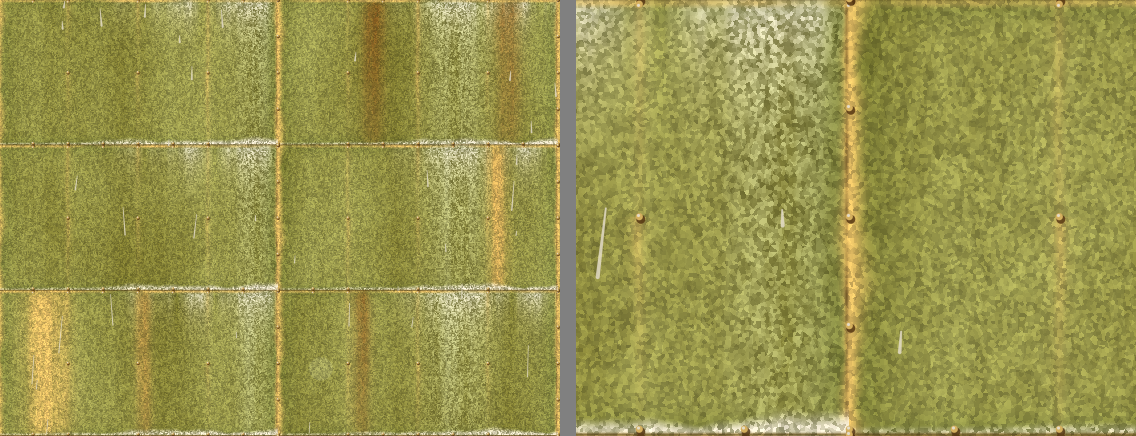
Left: the whole. Right: its middle third, enlarged.
A Shadertoy shader for this texture:

```glsl
// Weathered olive metal cladding: a grid of riveted panels with rusty seams,
// pale crusts, stains and scratches. Layered sines drive streaks and edges,
// cellular noise the grain; hashes vary each panel.
#define PANELS vec2(2.0, 3.0)
#define GRID_SHIFT vec2(0.008, -0.003)
#define RIVET_RADIUS 0.0034
#define SEAM_WIDTH 0.0075
#define GRAIN_SCALE 330.0
#define GRAIN_AMOUNT 0.3
#define VEIL_AMOUNT 0.95
#define CRUST_DEPTH 0.012
#define SCRATCHES 34

const vec3 OLIVE = vec3(0.50, 0.485, 0.19);
const vec3 MOSS = vec3(0.625, 0.625, 0.32);
const vec3 WORN = vec3(0.75, 0.76, 0.53);
const vec3 OCHRE = vec3(0.91, 0.75, 0.40);
const vec3 CHALK = vec3(0.89, 0.86, 0.78);
const vec3 RUST = vec3(0.51, 0.30, 0.09);
const vec3 SHADE = vec3(0.32, 0.39, 0.14);
const vec3 GAP = vec3(0.33, 0.21, 0.07);

// Stains: x, row from below, half width, rust-to-ochre tint
const vec4 STAINS[6] = vec4[6](
  vec4(0.083, 0, 0.036, 1.0), vec4(0.257, 0, 0.012, 0.6),
  vec4(0.667, 2, 0.021, 0.0), vec4(0.645, 0, 0.015, 0.15),
  vec4(0.890, 1, 0.016, 0.85), vec4(0.908, 2, 0.020, 0.2));

vec2 hash2(vec2 p) {
  vec3 q = fract(p.xyx * vec3(0.1031, 0.1030, 0.0973));
  q += dot(q, q.yzx + 33.33);
  return fract((q.xx + q.yz) * q.zy);
}

float gauss(float x) { return exp(-x * x); }

float waves(float x) {
  float sum = 0.0, amp = 0.5;
  for (int i = 0; i < 5; i++) {
    sum += amp * sin(x);
    x = x * 1.83 + 2.1;
    amp *= 0.62;
  }
  return sum;
}

// Random value of the nearest cell point, -0.5 to 0.5
float cells(vec2 p) {
  float nearest = 9.0, value = 0.0;
  for (int i = 0; i < 9; i++) {
    vec2 c = floor(p) + vec2(i % 3, i / 3) - 1.0, v = c + hash2(c) - p;
    float d = dot(v, v);
    if (d < nearest) { nearest = d; value = hash2(c + 71.0).x; }
  }
  return value - 0.5;
}

float disc(vec2 q, float r, float aa) {
  return 1.0 - smoothstep(r - aa, r + aa, length(q));
}

vec3 rivet(vec3 col, vec2 q, float show, float aa) {
  col = mix(col, GAP, 0.85 * show * disc(q + vec2(-0.0012, 0.002), RIVET_RADIUS, aa));
  col = mix(col, OCHRE * 0.92, show * disc(q, RIVET_RADIUS * 0.8, aa));
  return mix(col, CHALK, show * disc(q - vec2(-0.0006, 0.0009), RIVET_RADIUS * 0.35, aa));
}

void mainImage(out vec4 fragColor, in vec2 fragCoord) {
  float aspect = iResolution.x / iResolution.y, aa = 0.7 / iResolution.y;
  vec2 uv = fragCoord / iResolution.xy, p = uv * vec2(aspect, 1.0);
  vec2 size = vec2(aspect, 1.0) / PANELS;
  vec2 g = uv * PANELS + GRID_SHIFT, id = floor(g), f = g - id;
  vec2 seam = (f - round(f)) * size; // signed offset from nearest seams
  float phase = id.y * 7.3 + id.x * 3.1, drop = 1.0 - f.y;

  // Paint: vertical streaks and slow drift
  float grain = cells(p * GRAIN_SCALE);
  float streaky = cells(p * GRAIN_SCALE * vec2(0.55, 0.3) + 40.0);
  float tone = 0.5 + 0.42 * waves(p.x * 13.0 + phase) + 0.2 * waves(p.y * 8.0 + 2.0 * sin(p.x * 5.0));
  vec3 col = mix(OLIVE, MOSS, clamp(tone + 0.25 * streaky, 0.0, 1.0));

  // Worn veil, chalky under the upper seam
  float right = step(0.5, id.x);
  float veil = gauss((f.x - mix(0.92, 0.64, right)) / mix(0.06, 0.1, right));
  veil *= clamp(0.55 + 0.4 * waves(p.x * 60.0 + phase) + 0.7 * grain + 0.5 * streaky, 0.0, 1.0);
  col = mix(col, WORN, VEIL_AMOUNT * veil * mix(1.0, 0.45, drop));
  float runs = max(0.0, 0.5 + 0.6 * waves(p.x * 45.0 + phase)) * smoothstep(0.3, 0.75, f.x);
  float powder = min(runs + veil, 1.0) * exp(-drop * 8.5) * (0.95 + 0.8 * grain);
  col = mix(col, CHALK, min(powder, 0.95));

  // Large run-down stains
  for (int i = 0; i < 6; i++) {
    vec4 s = STAINS[i];
    float x = (uv.x - s.x) / s.z + 0.15 * waves(p.y * 16.0 + s.x * 40.0);
    float amount = gauss(x) * (1.0 + 0.3 * waves(p.x * 90.0)) * step(abs(id.y - s.y), 0.5);
    amount *= mix(0.62, 0.95, s.w) * mix(0.45 + 0.4 * s.w, 1.0, f.y) * (1.0 + 0.4 * streaky);
    col = mix(col, mix(RUST, OCHRE, s.w), clamp(amount, 0.0, 0.95));
  }

  // Thin drips below the rivets at each quarter
  float quarter = round(f.x * 4.0);
  vec2 mid = vec2(f.x - quarter / 4.0, f.y - 0.5) * size;
  float inner = step(0.5, quarter) * step(quarter, 3.5);
  vec2 luck = hash2(id + vec2(quarter * 5.0, 11.0));
  float drip = step(mid.y, 0.0) * exp(mid.y * 16.0) * 0.6;
  drip += (0.4 + 0.6 * luck.x) * exp(-drop * mix(7.0, 1.0, luck.y));
  float side = mid.x + 0.0015 * waves(p.y * 22.0 + quarter);
  float core = 0.55 * gauss(side / 0.004) + 0.2 * gauss(side / 0.011);
  col = mix(col, OCHRE * 0.94, inner * min(drip, 1.0) * core);

  // Shaded rims and the rusty upright seam
  float rim = exp(-min(abs(seam.x) / 0.02, abs(seam.y) / 0.01));
  col = mix(col, SHADE, 0.5 * rim);
  float spread = SEAM_WIDTH * (1.0 + 0.45 * waves(p.y * 28.0 + id.x)) * (seam.x > 0.0 ? 1.3 : 0.75);
  col = mix(col, OCHRE, 0.95 * gauss(seam.x / spread));
  col = mix(col, GAP, 0.6 * gauss((seam.x + 0.002) / 0.0014) * (0.55 + 0.4 * waves(p.y * 61.0)));

  // Level seam: chalk crust above, broken ochre lip below
  float crust = CRUST_DEPTH * (0.5 + 0.55 * waves(p.x * 21.0 + phase)) * smoothstep(0.1, 0.65, f.x) + 0.003;
  float above = smoothstep(-0.001, 0.002, seam.y) * (1.0 - smoothstep(crust * 0.4, crust * 1.3 + 0.004, seam.y));
  col = mix(col, CHALK, above * clamp(0.35 + 0.55 * f.x + 0.6 * grain, 0.0, 1.0));
  float lip = clamp(0.6 + 0.5 * waves(p.x * 18.0 + phase), 0.1, 0.95);
  col = mix(col, OCHRE, lip * gauss((seam.y + 0.003) / 0.0035));
  col = mix(col, GAP, 0.5 * gauss(seam.y / 0.0014));

  // Faint round scuff, then fine grain over all
  vec2 scuff = p - vec2(0.573 * aspect, 0.154);
  col = mix(col, WORN, 0.3 * disc(scuff, 0.027, 0.002));
  col *= 1.0 + GRAIN_AMOUNT * (grain + 0.35 * streaky);

  // Scattered scratches
  for (int i = 0; i < SCRATCHES; i++) {
    vec2 h = hash2(vec2(i, 5)), k = hash2(vec2(i, 29));
    vec2 a = p - h * vec2(aspect, 1.0), b = vec2(0.25 * k.x - 0.15, -1.0) * mix(0.008, 0.09, k.y * k.y);
    float t = clamp(dot(a, b) / dot(b, b), 0.0, 1.0);
    col = mix(col, CHALK, 0.85 * disc(a - b * t, mix(0.0007, 0.0024, h.y * t), aa));
  }

  // Rivets: paired on level seams, single on uprights and mid panel
  float slot = round(f.x * 8.0);
  float kept = max(1.0 - mod(slot, 2.0), step(0.4, hash2(vec2(slot + id.x * 8.0, round(g.y))).x));
  vec2 level = vec2((f.x - slot / 8.0) * size.x, abs(seam.y) - 0.0042);
  vec2 upright = vec2(seam.x, (f.y - round(f.y * 4.0) / 4.0) * size.y);
  col = rivet(col, level, kept, aa);
  col = rivet(col, upright, 1.0, aa);
  col = rivet(col, mid, inner, aa);
  fragColor = vec4(col, 1.0);
}
```
